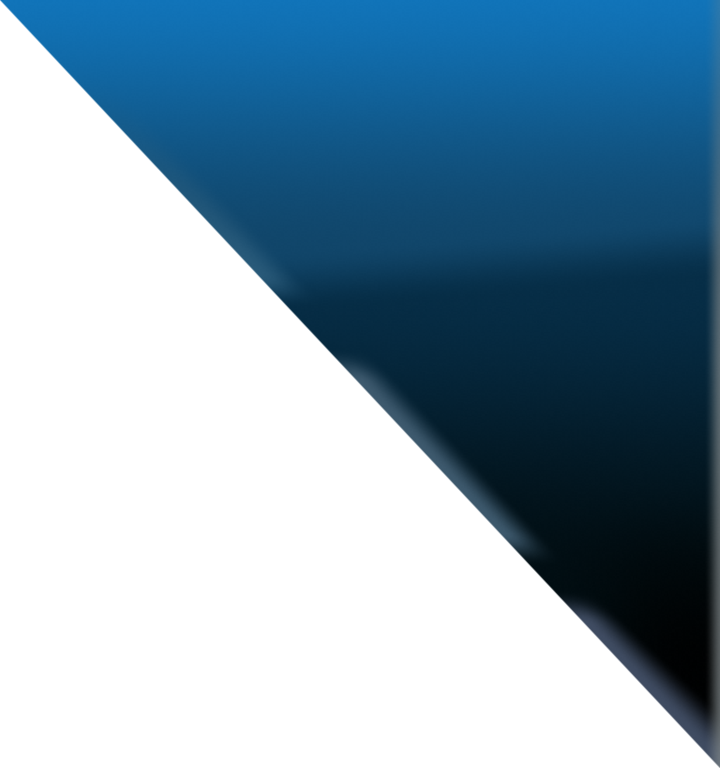
This background is drawn by a WebGL 2 fragment shader. Its source:

```glsl
#version 300 es
precision highp float;

#define SKY_TOP vec3(0.065, 0.465, 0.745)
#define SKY_LOW vec3(0.065, 0.270, 0.410)
#define DEEP_TOP vec3(0.025, 0.180, 0.280)
#define DEEP_LOW vec3(0.005, 0.055, 0.075)
#define RIM_COLOR vec3(0.50, 0.53, 0.54)
#define HORIZON 0.372
#define HORIZON_TILT 0.075
#define GLOW_WIDTH 0.046
#define RIM_WIDTH 0.022
#define GRAIN 0.006

uniform vec2 u_resolution;
out vec4 fragColor;

float hash(vec2 p) {
    return fract(sin(dot(p, vec2(127.1, 311.7))) * 43758.5453);
}

// Vertical blend from bright blue, over a tilted horizon, to near black
vec3 backdrop(vec2 p) {
    vec3 sky = mix(SKY_TOP, SKY_LOW, smoothstep(-0.06, 0.35, p.y));
    vec3 deep = mix(DEEP_TOP, DEEP_LOW, smoothstep(0.34, 0.76, p.y));
    float level = p.y + HORIZON_TILT * (p.x - 0.4);
    vec3 color = mix(sky, deep, smoothstep(-0.045, 0.035, level - HORIZON));
    float corner = smoothstep(0.62, 0.87, p.y) * smoothstep(0.72, 0.96, p.x);
    return color * (1.0 - 0.9 * corner);
}

// Soft streak hugging the diagonal between two heights
float streak(vec2 p, float start, float end, float fadeIn, float fadeOut, float width) {
    float across = 1.0 - smoothstep(0.1 * width, 1.25 * width, p.x - p.y);
    float along = smoothstep(start - fadeIn, start + fadeIn, p.y)
                * (1.0 - smoothstep(end - fadeOut, end + fadeOut, p.y));
    return across * along;
}

void main() {
    vec2 uv = gl_FragCoord.xy / u_resolution;
    vec2 p = vec2(uv.x, 1.0 - uv.y);
    vec3 color = backdrop(p);

    // Three glows along the slanted edge
    color = mix(color, vec3(0.19, 0.38, 0.50),
                0.8 * streak(p, 0.24, 0.377, 0.16, 0.022, GLOW_WIDTH));
    color = mix(color, vec3(0.25, 0.36, 0.44),
                0.95 * streak(p, 0.475, 0.715, 0.022, 0.022, GLOW_WIDTH));
    float flare = GLOW_WIDTH + 0.10 * max(p.y - 0.79, 0.0);
    color = mix(color, vec3(0.26, 0.31, 0.40),
                0.95 * streak(p, 0.79, 1.10, 0.022, 0.02, flare));

    // Pale rim on the right, stronger lower down
    float rim = smoothstep(1.0 - RIM_WIDTH, 1.004, p.x);
    color = mix(color, RIM_COLOR, rim * mix(0.25, 0.75, smoothstep(0.0, 0.5, p.y)));

    // Faint grain against banding
    color += GRAIN * (hash(floor(uv * 512.0)) - 0.5);

    // White below the diagonal
    float edge = p.x - p.y;
    float soft = 0.75 * fwidth(edge);
    fragColor = vec4(mix(vec3(1.0), color, smoothstep(-soft, soft, edge)), 1.0);
}
```
